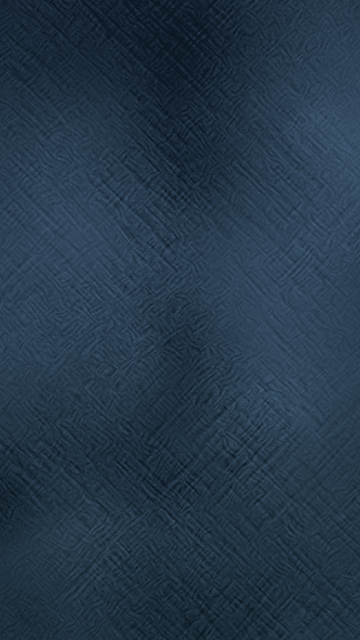
This texture is drawn by a Shadertoy shader. Its source:

```glsl
// Dark slate-blue leather: broad soft clouds of light and shade under a fine
// diagonal weave. The weave switches between two crossed groove directions in
// small noisy patches, with thin longer scratches and crisp grain on top.

const vec3 DEEP_NAVY  = vec3(0.072, 0.129, 0.178);
const vec3 STEEL_BLUE = vec3(0.209, 0.300, 0.384);
const vec3 BLUE_TINT  = vec3(0.003, 0.000, 0.012);
const float TAU = 6.2831853;

float hash(vec2 cell) {
    vec3 h = fract(cell.xyx * 0.1031);
    h += dot(h, h.yzx + 33.33);
    return fract((h.x + h.y) * h.z);
}

float valueNoise(vec2 p) {
    vec2 i = floor(p), f = fract(p);
    f = f * f * (3.0 - 2.0 * f);
    float low  = mix(hash(i), hash(i + vec2(1, 0)), f.x);
    float high = mix(hash(i + vec2(0, 1)), hash(i + vec2(1, 1)), f.x);
    return mix(low, high, f.y);
}

float fbm(vec2 p, int octaves) {
    float sum = 0.0, weight = 0.5, total = 0.0;
    for (int i = 0; i < octaves; i++) {
        sum += weight * valueNoise(p);
        total += weight;
        p = mat2(1.6, 1.2, -1.2, 1.6) * p + 17.3;
        weight *= 0.5;
    }
    return sum / total;
}

vec2 rotate(vec2 p, float angle) {
    float c = cos(angle), s = sin(angle);
    return vec2(c * p.x + s * p.y, c * p.y - s * p.x);
}

// Soft elliptical patch of light
float glow(vec2 p, vec2 center, vec2 radius) {
    vec2 d = (p - center) / radius;
    return exp(-dot(d, d));
}

// Large-scale brightness, 0 = deep, 1 = bright
float cloudTone(vec2 p) {
    p += 0.07 * (vec2(fbm(p * 7.0, 3), fbm(p * 7.0 + 40.0, 3)) - 0.5);
    float light = 0.46 * glow(p, vec2(0.54, 0.79), vec2(0.15, 0.17))
                + 0.38 * glow(p, vec2(0.09, 0.60), vec2(0.17, 0.18))
                + 0.34 * glow(p, vec2(0.44, 0.56), vec2(0.15, 0.13))
                + 0.30 * glow(p, vec2(0.46, 0.37), vec2(0.13, 0.10))
                + 0.20 * glow(p, vec2(0.13, 0.16), vec2(0.08, 0.10));
    float shade = 0.46 * glow(p, vec2(0.12, 1.00), vec2(0.26, 0.16))
                + 0.42 * glow(p, vec2(0.30, 0.89), vec2(0.11, 0.16))
                + 0.24 * glow(p, vec2(0.28, 0.73), vec2(0.07, 0.07))
                + 0.34 * glow(p, vec2(0.29, 0.46), vec2(0.07, 0.10))
                + 0.40 * glow(p, vec2(0.00, 0.23), vec2(0.08, 0.07))
                + 0.24 * glow(p, vec2(0.24, 0.28), vec2(0.16, 0.09))
                + 0.30 * glow(p, vec2(0.30, 0.03), vec2(0.18, 0.10))
                + 0.30 * glow(p, vec2(0.00, 0.00), vec2(0.10, 0.10));
    return 0.52 + light - shade + 0.22 * (fbm(p * 9.0 + 8.0, 4) - 0.5);
}

// Narrow dark parallel grooves, broken into short dashes
float grooves(vec2 p, float angle, float density, float seed) {
    vec2 q = rotate(p, angle) + seed;
    float phase = q.y * density + 1.2 * valueNoise(q * vec2(50.0, 75.0));
    float dash = smoothstep(0.2, 0.75, valueNoise(q * vec2(85.0, density)));
    float cut = pow(0.5 + 0.5 * sin(TAU * phase), 1.7);
    return (0.8 - 2.0 * cut) * mix(0.3, 1.1, dash);
}

// Sparse thin dark lines with a lit side
float scratches(vec2 p, float angle, float seed) {
    vec2 q = rotate(p, angle) + seed;
    vec2 scale = vec2(20.0, 260.0);
    float line = smoothstep(0.60, 0.80, valueNoise(q * scale));
    float lit  = smoothstep(0.60, 0.80, valueNoise((q + vec2(0.0, 0.004)) * scale));
    float area = smoothstep(0.42, 0.66, fbm(p * 6.0 + seed, 2));
    return area * (0.75 * lit - line);
}

// Crossed weave: each small patch shows one of the two directions
float weave(vec2 p) {
    vec2 bent = p + 0.03 * (vec2(valueNoise(p * 5.0), valueNoise(p * 5.0 + 9.0)) - 0.5);
    float falling = grooves(bent, -0.76, 128.0, 3.7);
    float rising  = grooves(bent, 0.80, 124.0, 8.2);
    float choice = 0.7 * valueNoise(p * 88.0) + 0.3 * valueNoise(p * 17.0 + 5.0);
    return mix(falling, rising, smoothstep(0.42, 0.58, choice));
}

void mainImage(out vec4 fragColor, in vec2 fragCoord) {
    vec2 p = fragCoord / iResolution.y;

    // Relief is deeper down the middle and fades in the smooth areas
    float depth = mix(0.65, 1.1, smoothstep(0.3, 0.7, fbm(p * 8.0 + 21.0, 2)));
    depth *= 0.75 + 0.35 * glow(p, vec2(0.28, 0.45), vec2(0.22, 0.45));
    float grain = valueNoise(p * 290.0) + valueNoise(p * 430.0 + 11.0) - 1.0;
    float relief = 0.19 * weave(p) + 0.25 * grain
                 + 0.24 * (scratches(p, -0.78, 2.3) + scratches(p, 0.82, 6.1));

    float tone = cloudTone(p) + depth * relief;
    vec3 color = mix(DEEP_NAVY, STEEL_BLUE, clamp(tone, -0.2, 1.25));
    color += BLUE_TINT * (smoothstep(0.1, 0.6, p.y) - 0.5);
    fragColor = vec4(color, 1.0);
}
```
